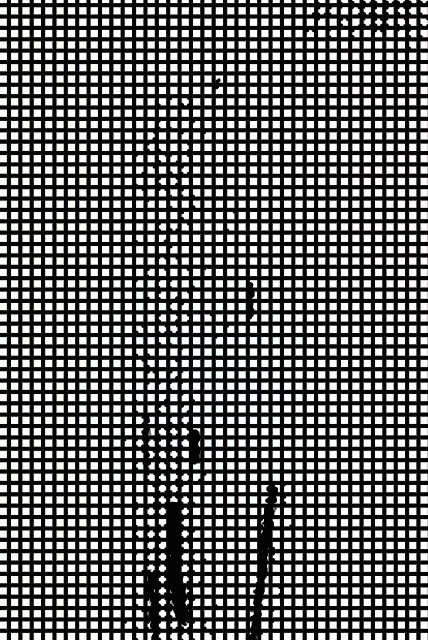
A WebGL 1 fragment shader for this pattern:

```glsl
precision highp float;

uniform vec2 u_resolution;

float hash(vec2 p) {
  return fract(sin(dot(p, vec2(127.1, 311.7))) * 43758.5453);
}

float noise(vec2 p) {
  vec2 i = floor(p);
  vec2 f = fract(p);
  f = f * f * (3.0 - 2.0 * f);
  return mix(mix(hash(i), hash(i + vec2(1.0, 0.0)), f.x),
             mix(hash(i + vec2(0.0, 1.0)), hash(i + vec2(1.0, 1.0)), f.x), f.y);
}

float segment(vec2 p, vec2 a, vec2 b) {
  vec2 ab = b - a;
  return length(p - a - ab * clamp(dot(p - a, ab) / dot(ab, ab), 0.0, 1.0));
}

// Signed distance to the ink streaks that swallow the squares
float streaks(vec2 c) {
  float d = segment(c, vec2(15.1, 44.5), vec2(15.5, 49.5)) - 0.5;
  d = min(d, segment(c, vec2(15.2, 49.5), vec2(16.1, 54.3)) - 0.6);
  d = min(d, segment(c, vec2(13.3, 50.5), vec2(13.6, 56.0)) - 0.32);
  d = min(d, segment(c, vec2(24.0, 43.0), vec2(23.3, 48.0)) - 0.42);
  d = min(d, segment(c, vec2(23.3, 48.0), vec2(22.2, 56.5)) - 0.38);
  d = min(d, segment(c, vec2(12.8, 36.5), vec2(12.9, 41.0)) - 0.28);
  d = min(d, segment(c, vec2(17.1, 38.0), vec2(17.3, 40.6)) - 0.3);
  d = min(d, segment(c, vec2(22.0, 25.0), vec2(22.0, 27.7)) - 0.22);
  d = min(d, segment(c, vec2(19.05, 7.2), vec2(19.05, 7.5)) - 0.3);
  return d + 0.4 * (noise(c * 3.0) - 0.5);
}

// Likelihood that a corner is nibbled away
float wearAt(vec2 c) {
  float band = exp(-pow((c.x - 14.8) / 2.4, 2.0)) * smoothstep(6.0, 11.0, c.y);
  float low = exp(-pow((c.x - 15.0) / 3.0, 2.0)) * smoothstep(34.0, 44.0, c.y);
  float middle = exp(-pow((c.x - 19.5) / 2.5, 2.0) - pow((c.y - 26.0) / 9.0, 2.0));
  float top = smoothstep(24.5, 29.0, c.x) * smoothstep(5.0, 1.0, c.y);
  float seam = exp(-pow((c.x - 26.2 + 0.07 * (c.y - 20.0)) / 1.3, 2.0))
             * smoothstep(40.0, 44.0, c.y);
  return 0.4 * band + 0.4 * low + 0.16 * middle + 0.65 * top + 0.35 * seam;
}

void main() {
  // Grid units, measured down from the top edge
  vec2 uv = vec2(gl_FragCoord.x, u_resolution.y - gl_FragCoord.y) / u_resolution.y;
  vec2 c = uv * 56.26;
  vec2 g = c - vec2(0.286, 0.952) + 0.5;
  vec2 cell = floor(g);
  vec2 p = fract(g) - 0.5;
  float aa = 56.26 / u_resolution.y;

  // Square with slight variation in size
  float halfSide = 0.319 + 0.012 * (hash(cell + 7.3) - 0.5);
  vec2 e = abs(p) - halfSide;
  float d = max(e.x, e.y);

  // Bitten corners, more often in pairs on the left side
  vec2 corner = step(0.0, p);
  float wear = wearAt(cell + vec2(0.286, 0.952));
  float sideRoll = hash(cell + vec2(corner.x * 31.0, 5.7));
  float cornerRoll = hash(cell * 1.7 + corner * 13.1);
  float roll = mix(sideRoll, cornerRoll, 0.45);
  float bite = step(roll, wear * mix(1.15, 0.8, corner.x));
  float radius = bite * (0.13 + 0.1 * hash(cell + corner * 3.9));
  d = max(d, radius - length(e) - 0.2 * (1.0 - bite));

  // Ink streaks
  d = max(d, -streaks(c));

  // Near-white rim and faint tints across the sheet
  float cover = clamp(0.5 - d / aa, 0.0, 1.0);
  vec3 white = vec3(mix(0.93, 1.0, smoothstep(0.0, 0.05, -d)));
  float green = smoothstep(0.2, 0.0, uv.x);
  float rose = smoothstep(0.35, 0.65, uv.x) * smoothstep(0.75, 0.3, uv.y);
  float cyan = exp(-pow((uv.x - 0.32) / 0.14, 2.0) - pow((uv.y - 0.6) / 0.12, 2.0));
  white -= 0.025 * (green * vec3(0.6, 0.0, 1.0) + rose * vec3(0.0, 0.8, 0.6)
                  + cyan * vec3(1.0, 0.0, 0.0));
  gl_FragColor = vec4(mix(vec3(0.01), white, cover), 1.0);
}
```
